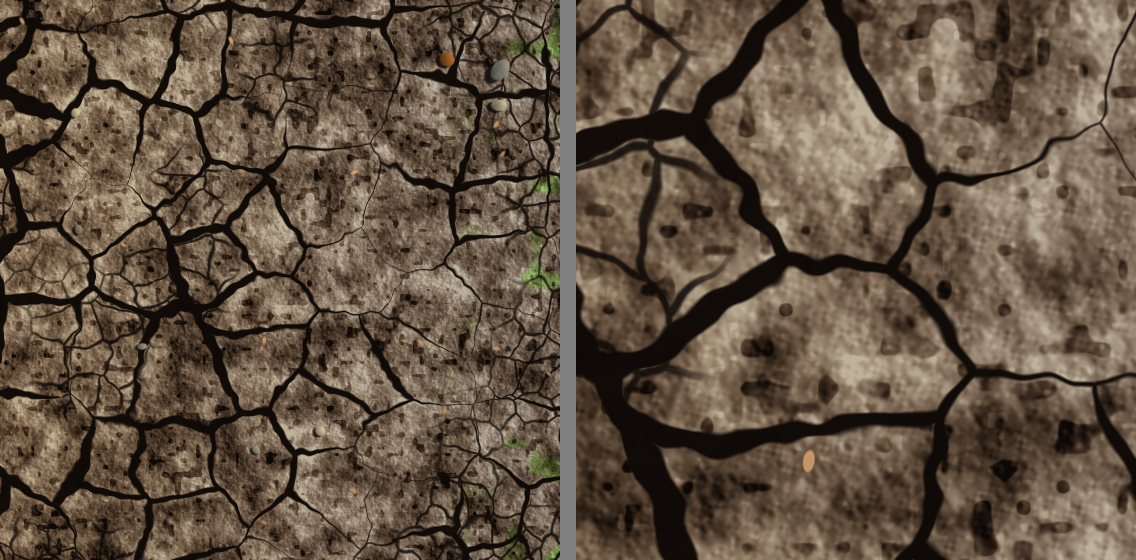
Left, the full canvas; right, a detail of the centre.
Reproduce this texture procedurally as a Shadertoy shader.

```glsl
// Sun-baked cracked mud: branching dark fissures, gritty soil, pebbles and straw chips.
#define PLATES 7.2        // large mud plates across the canvas
#define SHARDS 16.0       // cells of the hairline network
#define CRACK_WIDTH 0.0088
#define HAIR_WIDTH 0.0024
#define GRAIN_SCALE 22.0
#define GRAIN_CONTRAST 0.85
#define RELIEF 0.95
#define SOIL_TONE 0.425
#define PEBBLES 8
#define CHIPS 34
#define SUN vec2(0.9, 0.43)

vec2 hash2(vec2 p) {
    vec3 q = fract(p.xyx * vec3(0.1031, 0.1030, 0.0973));
    q += dot(q, q.yzx + 33.33);
    return fract((q.xx + q.yz) * q.zy);
}

// Value noise with two independent channels.
vec2 noise2(vec2 p) {
    vec2 i = floor(p), f = fract(p);
    f = f * f * (3.0 - 2.0 * f);
    return mix(mix(hash2(i), hash2(i + vec2(1, 0)), f.x),
               mix(hash2(i + vec2(0, 1)), hash2(i + vec2(1, 1)), f.x), f.y);
}

// Rough fractal height of the soil, about 0 to 1.
float soilHeight(vec2 p) {
    float sum = 0.0, weight = 0.4;
    p *= GRAIN_SCALE;
    for (int i = 0; i < 5; i++) {
        sum += weight * noise2(p).x;
        p = mat2(1.6, 1.2, -1.2, 1.6) * p + 17.3;
        weight *= 0.66;
    }
    return sum;
}

// Distance to the nearest Voronoi border, in cell units.
float borderDistance(vec2 p) {
    vec2 cell = floor(p), f = fract(p), nearest = vec2(0);
    float best = 9.0, border = 9.0;
    for (int y = -1; y <= 1; y++)
    for (int x = -1; x <= 1; x++) {
        vec2 g = vec2(x, y), r = g + 0.1 + 0.8 * hash2(cell + g) - f;
        if (dot(r, r) < best) { best = dot(r, r); nearest = r; }
    }
    for (int y = -2; y <= 2; y++)
    for (int x = -2; x <= 2; x++) {
        vec2 g = vec2(x, y), r = g + 0.1 + 0.8 * hash2(cell + g) - f;
        vec2 across = r - nearest;
        if (dot(across, across) > 1e-4)
            border = min(border, dot(0.5 * (r + nearest), normalize(across)));
    }
    return border;
}

// Earth colour for a brightness: browner when dark, greyer when light.
vec3 earth(float t) {
    return t * vec3(1.0, 0.66 + 0.38 * t, 0.42 + 0.56 * t);
}

// Approximate signed distance to a turned ellipse.
float ellipse(vec2 p, vec2 radii, float angle) {
    float c = cos(angle), s = sin(angle);
    p = mat2(c, -s, s, c) * p;
    return (length(p / radii) - 1.0) * min(radii.x, radii.y);
}

void mainImage(out vec4 fragColor, in vec2 fragCoord) {
    vec2 uv = fragCoord / iResolution.y;
    float px = 1.0 / iResolution.y;
    float across = fragCoord.x / iResolution.x;

    // Ragged coordinates for the cracks
    vec2 warped = uv + 0.050 * (noise2(uv * 5.0) - 0.5)
                     + 0.022 * (noise2(uv * 19.0 + 7.0) - 0.5)
                     + 0.008 * (noise2(uv * 65.0 + 3.0) - 0.5);
    vec2 patches = noise2(uv * 6.0 + 31.0);

    // Wide fissures, narrowing to the right, and broken hairlines
    float plateEdge = borderDistance(warped * PLATES + 4.0) / PLATES;
    float shardEdge = borderDistance(warped * SHARDS + 53.0) / SHARDS;
    float width = CRACK_WIDTH * mix(1.3, 0.6, across) * smoothstep(0.05, 0.9, patches.x);
    float soft = 0.0011 + 0.5 * px;
    float crack = 1.0 - smoothstep(width - soft, width + soft, plateEdge);
    float hairMask = smoothstep(0.4, 0.65, patches.y + 0.15 * (across - 0.5));
    float hair = hairMask * (1.0 - smoothstep(HAIR_WIDTH - soft, HAIR_WIDTH + soft, shardEdge));

    // Gritty soil lit from one side
    float height = soilHeight(uv);
    float slope = height - soilHeight(uv + 0.0032 * SUN);
    vec2 broad = noise2(uv * 3.5 + 11.0);
    float tone = SOIL_TONE + GRAIN_CONTRAST * (height - 0.51) + RELIEF * slope;
    tone += 0.12 * (broad.x - 0.5);
    tone += 0.05 * smoothstep(0.014, 0.003, plateEdge - width);

    // Clustered dark pits and pale crumbs
    float pits = smoothstep(0.73, 0.86, noise2(uv * 85.0 + 5.0).x + 0.25 * (noise2(uv * 14.0).y - 0.5));
    float crumbs = smoothstep(0.78, 0.95, noise2(uv * 150.0 + 9.0).y);
    tone += 0.11 * crumbs - 0.23 * pits;
    tone = clamp(tone, 0.045, 0.74);
    vec3 color = earth(tone);
    color *= mix(vec3(1.03, 1.0, 0.93), vec3(0.98, 1.0, 1.04), across);
    float moss = smoothstep(0.70, 0.85, noise2(uv * 24.0 + 71.0).x) * smoothstep(0.75, 1.0, across);
    color = mix(color, color * vec3(0.8, 1.08, 0.65), moss);
    vec3 shade = earth(0.045 + 0.035 * height);
    color = mix(color, shade, max(crack, 0.88 * hair));

    // Small straw chips
    vec2 canvas = vec2(iResolution.x * px, 1.0);
    for (int i = 0; i < CHIPS; i++) {
        vec2 id = vec2(i, 91), rnd = hash2(id + 40.0);
        float d = ellipse(uv - canvas * hash2(id), vec2(0.0062, 0.0032) * (0.6 + 0.5 * rnd.x), rnd.y * 6.28);
        vec3 straw = mix(vec3(0.58, 0.41, 0.25), vec3(0.80, 0.61, 0.42), rnd.x);
        color = mix(color, straw * (0.8 + 0.4 * height), 1.0 - smoothstep(-px, px, d));
    }

    // Rounded pebbles with cast shadows
    for (int i = 0; i < PEBBLES; i++) {
        vec2 id = vec2(i, 217), rnd = hash2(id + 60.0), tint = hash2(id + 80.0);
        vec2 offset = uv - canvas * (0.05 + 0.9 * hash2(id));
        vec2 radii = vec2(1.0, 0.65 + 0.25 * tint.y) * mix(0.008, 0.022, rnd.x * rnd.x);
        float angle = rnd.y * 6.28;
        float d = ellipse(offset, radii, angle);
        float shadow = ellipse(offset + 0.6 * radii.x * SUN, radii, angle);
        vec3 stone = mix(vec3(0.55, 0.54, 0.48), vec3(0.76, 0.69, 0.53), tint.x);
        stone = mix(stone, vec3(0.60, 0.36, 0.14), step(0.8, tint.y));
        stone *= 0.72 + 0.3 * dot(offset / radii.x, SUN) + 0.5 * (height - 0.3);
        color = mix(color, shade, 0.85 * (1.0 - smoothstep(-0.002, 0.002, shadow)));
        color = mix(color, stone, 1.0 - smoothstep(-px, px, d));
    }
    fragColor = vec4(color, 1.0);
}
```
